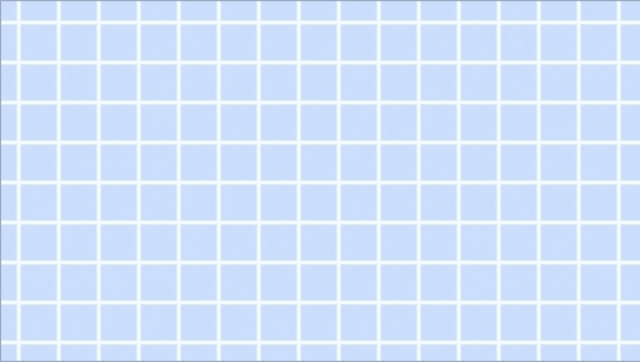
Reproduce this pattern procedurally as a WebGL 1 fragment shader.

```glsl
precision highp float;

uniform vec2 u_resolution;

float hash(vec2 p) {
  p = fract(p * vec2(0.1031, 0.1137));
  p += dot(p, p.yx + 33.33);
  return fract((p.x + p.y) * p.x * 37.0);
}

float valueNoise(vec2 p) {
  vec2 cell = floor(p);
  vec2 f = smoothstep(0.0, 1.0, fract(p));
  return mix(mix(hash(cell), hash(cell + vec2(1.0, 0.0)), f.x),
             mix(hash(cell + vec2(0.0, 1.0)), hash(cell + 1.0), f.x), f.y);
}

// Distance to the nearest grid line on each axis
vec2 gridDistance(vec2 p, float pitch) {
  return abs(fract(p / pitch + 0.5) - 0.5) * pitch;
}

void main() {
  // Canvas width is one unit
  float pixel = 1.0 / u_resolution.x;
  vec2 p = gl_FragCoord.xy * pixel;
  float top = u_resolution.y * pixel;

  vec2 lineDist = gridDistance(p - vec2(0.0293, top - 0.0352), 0.0625);
  float d = min(lineDist.x, lineDist.y);

  // Flat tiles with faint blotches
  float blotch = valueNoise(p * 90.0) - 0.5;
  vec3 color = vec3(0.795, 0.868, 0.988) + 0.008 * blotch;

  // Greyish halo, then the pale line with a soft, slightly uneven edge
  float halo = 1.0 - smoothstep(0.0042, 0.0066, d);
  color = mix(color, vec3(0.82, 0.885, 0.955), halo);
  float wobble = 0.0003 * blotch;
  float line = 1.0 - smoothstep(0.0014, 0.0043, d + wobble);
  color = mix(color, vec3(0.95, 0.985, 0.995), line);

  // Thin frame along the left, top and bottom
  float edgeDist = min(p.x, min(p.y, top - p.y));
  float frame = clamp((0.00195 - edgeDist) / pixel + 0.5, 0.0, 1.0);
  color = mix(color, vec3(0.60, 0.66, 0.75), frame);

  gl_FragColor = vec4(color, 1.0);
}
```
